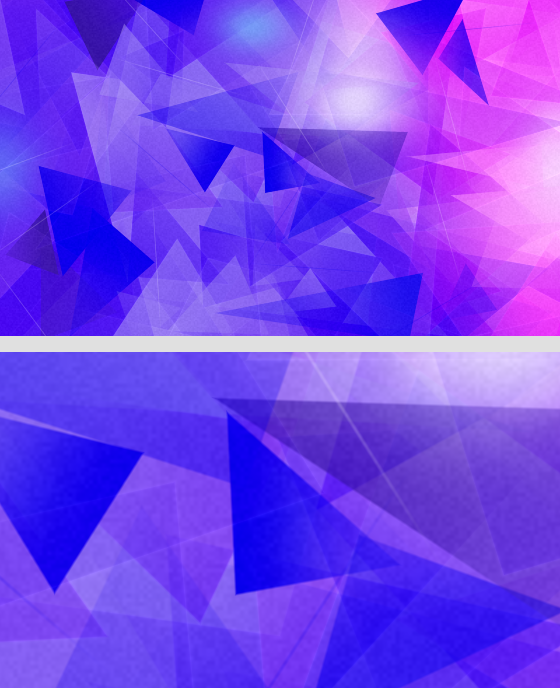
Top: the whole. Bottom: its middle third, enlarged.
Reproduce this background procedurally as a WebGL 2 fragment shader.

```glsl
#version 300 es
precision highp float;
// Overlapping translucent facets in blue, violet and magenta with soft glows.
uniform vec2 u_resolution;
out vec4 fragColor;

const int BROAD_END = 18, MEDIUM_END = 58, VEIL_END = 76;
const int ACCENTS = 44, HAIRLINES = 16;
const float EDGE_SOFTNESS = 0.0017;
const float HAIRLINE_WIDTH = 0.0012;
const float GRAIN = 0.04;
const float CONTRAST = 1.16;

const vec3 COOL_DEEP = vec3(0.26, 0.03, 0.95);
const vec3 COOL_MID = vec3(0.47, 0.20, 0.94);
const vec3 COOL_LIGHT = vec3(0.63, 0.53, 0.95);
const vec3 WARM_DEEP = vec3(0.80, 0.05, 0.98);
const vec3 WARM_MID = vec3(0.90, 0.20, 0.98);
const vec3 WARM_LIGHT = vec3(0.95, 0.60, 0.99);
const vec3 ACCENT_BLUE = vec3(0.07, 0.00, 0.93);
const vec3 SHADOW_VIOLET = vec3(0.25, 0.10, 0.64);
const vec3 GLOW_WHITE = vec3(0.93, 0.88, 1.00);
const vec3 GLOW_CYAN = vec3(0.46, 0.68, 0.97);
const vec3 PIVOT = vec3(0.47, 0.26, 0.95);

float hash(float n) { return fract(sin(n * 127.1) * 43758.5453); }
float hash2(vec2 p) { return fract(sin(dot(p, vec2(12.9898, 78.233))) * 43758.5453); }

float valueNoise(vec2 p) {
    vec2 cell = floor(p), f = fract(p);
    f = f * f * (3.0 - 2.0 * f);
    return mix(mix(hash2(cell), hash2(cell + vec2(1, 0)), f.x),
               mix(hash2(cell + vec2(0, 1)), hash2(cell + vec2(1, 1)), f.x), f.y);
}

// Low-discrepancy scatter over the unit square.
vec2 scatter(float i) { return fract(vec2(0.31, 0.57) + i * vec2(0.75488, 0.56984)); }
vec2 direction(float angle) { return vec2(cos(angle), sin(angle)); }

// Share of magenta, leaning toward the upper right.
float warmth(vec2 uv) { return smoothstep(0.59, 0.87, uv.x + 0.25 * (uv.y - 0.6)); }

float pool(vec2 uv, float x, float y, float w, float h) {
    vec2 q = (uv - vec2(x, y)) / vec2(w, h);
    return exp(-dot(q, q));
}

// Broad balance of light (positive) and dark (negative) zones.
float balance(vec2 uv) {
    float light = pool(uv, 0.42, 0.10, 0.20, 0.11) + pool(uv, 0.28, 0.74, 0.13, 0.08)
                + pool(uv, 0.62, 0.78, 0.13, 0.18) + pool(uv, 0.98, 0.45, 0.09, 0.30);
    float dark = pool(uv, 0.27, 0.96, 0.12, 0.14) + pool(uv, 0.49, 0.53, 0.19, 0.14)
               + pool(uv, 0.72, 0.13, 0.11, 0.13) + pool(uv, 0.79, 0.95, 0.07, 0.15)
               + pool(uv, 0.12, 0.26, 0.17, 0.17);
    return light - dark;
}

// Triangle from three half-planes: x = coverage, y = fade from one edge, z = rim.
vec3 facet(vec2 uv, vec2 home, float inradius, float seed) {
    vec2 q = (uv - home) * vec2(u_resolution.x / u_resolution.y, 1.0);
    float soft = max(EDGE_SOFTNESS, 0.6 / u_resolution.y);
    float turn = 6.2832 * hash(seed), d = -1e3;
    for (int k = 0; k < 3; k++) {
        float jitter = 0.8 * (hash(seed + 0.37 + float(k)) - 0.5);
        d = max(d, dot(q, direction(turn + 2.0944 * float(k) + jitter)) - inradius);
    }
    float fade = smoothstep(-2.2, 1.0, dot(q, direction(turn)) / inradius);
    return vec3(smoothstep(soft, -soft, d), fade, fade * exp(-abs(d) / soft));
}

// Lays a run of facets, tinted by where they sit; ranges are min and max.
vec3 layFacets(vec3 color, vec2 uv, int first, int last, vec2 sizes, vec2 opacities) {
    for (int i = first; i < last; i++) {
        float id = float(i);
        vec2 home = scatter(id) * 1.16 - 0.08;
        vec3 shape = facet(uv, home, mix(sizes.x, sizes.y, hash(id + 11.3)), id * 3.7 + 5.1);
        float warm = mix(warmth(home), warmth(uv), 0.5) + 0.5 * (hash(id + 23.9) - 0.6);
        float tone = hash(id + 71.9) + 0.4 * balance(home);
        vec3 cool = tone < 0.46 ? COOL_DEEP : tone < 0.74 ? COOL_MID : COOL_LIGHT;
        vec3 hot = tone < 0.46 ? WARM_DEEP : tone < 0.74 ? WARM_MID : WARM_LIGHT;
        float opacity = mix(opacities.x, opacities.y, hash(id + 37.7)) * mix(0.12, 1.0, shape.y);
        color = mix(color, mix(cool, hot, clamp(warm, 0.0, 1.0)), opacity * shape.x) + 0.04 * shape.z;
    }
    return color;
}

void main() {
    vec2 uv = gl_FragCoord.xy / u_resolution;
    vec2 p = gl_FragCoord.xy / u_resolution.y;
    vec3 color = mix(mix(COOL_DEEP, COOL_MID, 0.4), mix(WARM_DEEP, WARM_MID, 0.6), warmth(uv));
    color = layFacets(color, uv, 0, BROAD_END, vec2(0.15, 0.30), vec2(0.40, 0.80));
    color = layFacets(color, uv, BROAD_END, MEDIUM_END, vec2(0.06, 0.18), vec2(0.30, 0.75));

    // Soft light pools
    float white = pool(uv, 0.635, 0.69, 0.10, 0.13) + 0.95 * pool(uv, 1.0, 0.50, 0.08, 0.20)
                + 0.45 * pool(uv, 0.65, 0.90, 0.09, 0.12);
    float cyan = 0.75 * pool(uv, 0.45, 0.92, 0.06, 0.07) + 0.55 * pool(uv, 0.0, 0.50, 0.07, 0.15);
    color = mix(mix(color, GLOW_CYAN, cyan), GLOW_WHITE, min(white, 1.0));

    // Crisp accents: deep in the dark zones, pale in the light ones
    for (int i = 0; i < ACCENTS; i++) {
        float id = float(i);
        vec2 home = scatter(id + 101.0);
        float zone = balance(home);
        vec3 shape = facet(uv, home, mix(0.045, 0.10, hash(id + 53.1)), id * 5.3 + 211.0);
        vec3 pale = mix(COOL_LIGHT, WARM_LIGHT, warmth(home));
        vec3 tint = zone > 0.0 ? pale : i % 6 == 2 ? SHADOW_VIOLET : ACCENT_BLUE;
        float opacity = smoothstep(0.15, 0.5, abs(zone)) * (zone > 0.0 ? 0.5 : 0.95) * mix(0.3, 1.0, shape.y);
        color = mix(color, tint, opacity * (1.0 - 0.7 * min(white, 1.0)) * shape.x);
    }
    color = layFacets(color, uv, MEDIUM_END, VEIL_END, vec2(0.08, 0.20), vec2(0.06, 0.24));

    // Fine straight creases
    for (int i = 0; i < HAIRLINES; i++) {
        float id = float(i);
        vec2 q = p - scatter(id + 40.0) * vec2(u_resolution.x / u_resolution.y, 1.0);
        vec2 dir = direction(6.2832 * hash(id + 91.7));
        float reach = 1.0 - smoothstep(0.04, 0.25, abs(dot(q, dir)));
        float line = 1.0 - smoothstep(0.0, 2.5 * HAIRLINE_WIDTH, abs(dot(q, vec2(-dir.y, dir.x))));
        color = mix(color, i % 3 == 0 ? ACCENT_BLUE : GLOW_WHITE, 0.18 * reach * line);
    }

    // Contrast and fine grain
    color = PIVOT + (color - PIVOT) * vec3(CONTRAST, CONTRAST, 1.0);
    color += GRAIN * (valueNoise(p * 240.0) - 0.5);
    fragColor = vec4(clamp(color, 0.0, 1.0), 1.0);
}
```
